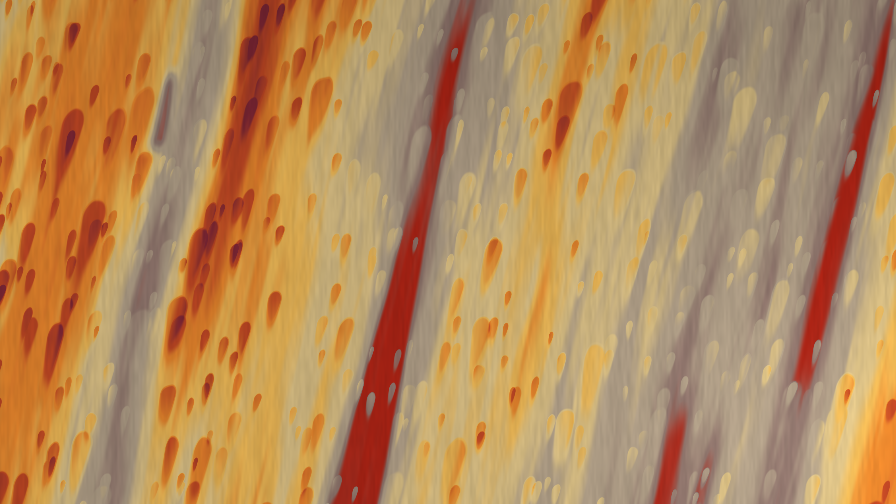
Reproduce this texture procedurally as a WebGL 1 fragment shader.

```glsl
precision highp float;
// Slanted rusty film on brushed metal: soft bands, red runs and teardrop stains.
uniform vec2 u_resolution;

const float SLANT = 0.23;

float hash(vec2 p) {
  return fract(sin(dot(p, vec2(127.1, 311.7))) * 43758.5453);
}

float noise(vec2 p) {
  vec2 i = floor(p), f = fract(p);
  f = f * f * (3.0 - 2.0 * f);
  return mix(mix(hash(i), hash(i + vec2(1.0, 0.0)), f.x),
             mix(hash(i + vec2(0.0, 1.0)), hash(i + vec2(1.0, 1.0)), f.x), f.y);
}

float band(float x, float centre, float width) {
  float d = (x - centre) / width;
  return exp(-d * d);
}

// Film colour from thin (red, grey) to thick (orange, plum)
vec3 filmColour(float h) {
  vec3 c = vec3(0.59, 0.12, 0.07);
  c = mix(c, vec3(0.49, 0.40, 0.37), smoothstep(0.04, 0.17, h));
  c = mix(c, vec3(0.60, 0.54, 0.46), smoothstep(0.17, 0.34, h));
  c = mix(c, vec3(0.74, 0.65, 0.45), smoothstep(0.36, 0.49, h));
  c = mix(c, vec3(0.80, 0.62, 0.29), smoothstep(0.50, 0.61, h));
  c = mix(c, vec3(0.78, 0.45, 0.15), smoothstep(0.61, 0.74, h));
  c = mix(c, vec3(0.65, 0.24, 0.12), smoothstep(0.74, 0.90, h));
  return mix(c, vec3(0.43, 0.13, 0.18), smoothstep(0.90, 1.10, h));
}

// Broad bands across the slant; q.x runs across them and q.y along them
float bandThickness(vec2 q) {
  float x = q.x;
  float h = 0.48;
  h += 0.24 * band(x, -0.03, 0.14) + 0.12 * band(x, 0.0, 0.045);
  h -= 0.28 * band(x, 0.20, 0.05);
  h += band(x, 0.31, 0.05) * mix(0.12, 0.36, smoothstep(0.2, 0.9, q.y));
  h += 0.14 * band(x, 0.45, 0.12);
  h -= 0.29 * band(x, 0.71, 0.09);
  h += 0.15 * band(x, 0.94, 0.08);
  h -= 0.20 * band(x, 1.31, 0.14);
  h -= 0.24 * band(x, 1.53, 0.06);
  h += 0.25 * band(x, 1.74, 0.08);
  return h;
}

// Red run that narrows to a point at its upper end
float redRun(vec2 q, float centre, float width, float bottom, float top) {
  float along = (top - q.y) / (top - bottom);
  float w = width * sqrt(clamp(along, 0.0, 1.0));
  float d = abs(q.x - centre) - w;
  float ends = smoothstep(0.0, 0.3, along) * (1.0 - smoothstep(0.85, 1.1, along));
  return ends * (1.0 - smoothstep(-0.008, 0.016, d));
}

// Teardrops with a crisp rounded head and a tail that fades downward
float teardrops(vec2 q, vec2 cell, float density, float seed) {
  vec2 id = floor(q / cell);
  float best = 0.0;
  for (int j = -1; j <= 1; j++) {
    for (int i = -1; i <= 1; i++) {
      vec2 n = id + vec2(float(i), float(j));
      vec2 key = n + seed;
      vec2 head = (n + vec2(hash(key), hash(key + 17.3))) * cell;
      float size = mix(0.55, 1.1, hash(key + 41.7));
      float strength = mix(0.4, 1.0, hash(key + 63.1)) * step(hash(key + 89.9), density);
      vec2 d = q - head;
      float below = max(-d.y, 0.0) / (cell.y * 0.75 * size);
      float above = max(d.y, 0.0) / (cell.x * 0.42 * size);
      float r = length(vec2(d.x / (cell.x * 0.27 * size), below + above));
      float softness = mix(0.28, 0.8, clamp(below * 1.5, 0.0, 1.0));
      float body = 1.0 - smoothstep(1.0 - softness, 1.0, r);
      best = max(best, body * strength * (1.0 - 0.4 * min(below, 1.0)));
    }
  }
  return best;
}

void main() {
  vec2 p = gl_FragCoord.xy / u_resolution.y;
  vec2 uv = gl_FragCoord.xy / u_resolution;
  vec2 q = vec2(p.x - SLANT * p.y, p.y);
  q.x += 0.03 * (noise(q * vec2(5.0, 2.5)) - 0.5);
  q.x += 0.009 * (noise(q * vec2(45.0, 7.0)) - 0.5);

  // Bands broken up by streaks running along the slant
  float base = bandThickness(q);
  float h = base;
  h += 0.24 * (noise(q * vec2(17.0, 2.6) + 4.0) - 0.5);
  h += 0.12 * (noise(q * vec2(48.0, 4.5) + 9.0) - 0.5);
  h += 0.06 * (noise(q * vec2(120.0, 7.0)) - 0.5);

  // Red runs
  float red = redRun(q, 0.70, 0.058, -0.3, 0.80);
  red = max(red, redRun(q, 1.535, 0.02, 0.18, 1.15));
  red = max(red, 0.85 * redRun(q, 1.31, 0.03, -0.3, 0.30));
  red = max(red, 0.75 * redRun(q, 1.39, 0.022, -0.3, 0.22));
  red = max(red, 0.8 * redRun(q, 0.14, 0.012, 0.70, 0.88));
  h = mix(h, 0.02 + 0.06 * noise(q * vec2(70.0, 4.0)), red);

  // Stains of three sizes, strongest where the film is warm
  float warmth = mix(0.5, 1.0, smoothstep(0.32, 0.58, base));
  float large = teardrops(q, vec2(0.085, 0.23), 0.65, 3.0);
  float medium = teardrops(q + 0.37, vec2(0.055, 0.13), 0.55, 29.0);
  float small = teardrops(q + 0.71, vec2(0.038, 0.075), 0.32, 57.0);
  h += warmth * (1.0 - red) * (0.25 * large + 0.22 * medium);
  h += 0.26 * small * mix(warmth, 0.9, red);

  // Brushed grain and uneven light
  vec3 colour = filmColour(h);
  float grain = noise(p * vec2(170.0, 9.0)) + noise(p * vec2(260.0, 40.0)) - 1.0;
  float glow = exp(-7.0 * dot(uv - vec2(1.0, 0.12), uv - vec2(1.0, 0.12)));
  float shade = 0.97 + 0.06 * smoothstep(0.0, 0.4, 1.0 - uv.y) + 0.18 * glow;
  colour *= shade * (1.0 + 0.06 * grain);
  gl_FragColor = vec4(colour, 1.0);
}
```
